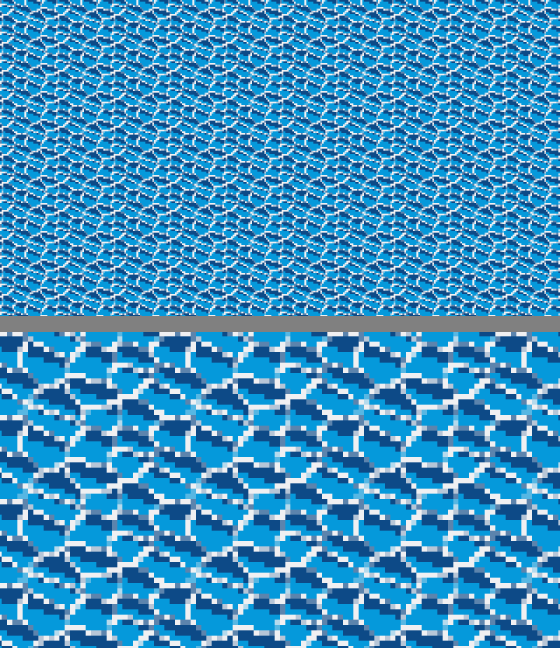
Top: the whole. Bottom: its middle third, enlarged.
Write a WebGL 1 fragment shader that draws this pattern.

```glsl
precision highp float;
// Pixel-art mosaic of irregular two-tone blue stones with worn white seams, tiled 10 across.
uniform vec2 u_resolution;

const vec2 TILE = vec2(32.0, 16.0);   // texels in one repeat
const vec2 STONES = vec2(4.0, 3.0);   // stones in one repeat
const float SHEAR = 0.75;             // rows dropped per column, three per repeat

float hash(vec2 p) {
  return fract(sin(dot(p, vec2(127.1, 311.7))) * 43758.5453);
}

// Centre, in texels, of a jittered stone on the slanted lattice
vec2 stoneCentre(vec2 id) {
  vec2 wrapped = mod(id, STONES);
  vec2 jitter = vec2(hash(wrapped + 3.7), hash(wrapped + 19.3)) - 0.5;
  vec2 c = id + 0.5 + 0.85 * jitter;
  return vec2(c.x, c.y - SHEAR * c.x) * TILE / STONES;
}

// Centre of the stone that owns a texel
vec2 nearestStone(vec2 texel) {
  vec2 p = texel + 0.5;
  vec2 lattice = p * STONES / TILE;
  lattice.y += SHEAR * lattice.x;
  vec2 best = vec2(0.0);
  float bestDist = 1000.0;
  for (int j = -2; j <= 2; j++) {
    for (int i = -1; i <= 1; i++) {
      vec2 centre = stoneCentre(floor(lattice) + vec2(float(i), float(j)));
      vec2 rel = p - centre;
      float d = length(vec2(rel.x, 1.4 * (rel.y + 0.12 * rel.x)));
      if (d < bestDist) {
        bestDist = d;
        best = centre;
      }
    }
  }
  return best;
}

vec3 texelColor(vec2 texel) {
  vec2 t = mod(texel, TILE);
  vec2 centre = nearestStone(t);

  // Shaded upper half, sloping down to the right
  vec2 rel = t + 0.5 - centre;
  vec3 color = rel.y + 0.35 * rel.x > -0.1 ? vec3(0.05, 0.29, 0.53) : vec3(0.02, 0.60, 0.86);

  // One-texel seams along the top and right, faded where worn
  float above = distance(centre, nearestStone(t + vec2(0.0, 1.0)));
  float right = distance(centre, nearestStone(t + vec2(1.0, 0.0)));
  float wear = hash(t + 7.1);
  if (max(above, right) > 0.05) {
    float cover = wear > 0.45 ? 1.0 : (wear > 0.22 ? 0.75 : 0.35);
    color = mix(color, vec3(0.94, 0.94, 0.95), cover);
  }
  return color;
}

void main() {
  // Average 3 x 3 samples so texel edges stay smooth at any size
  vec3 sum = vec3(0.0);
  for (int j = -1; j <= 1; j++) {
    for (int i = -1; i <= 1; i++) {
      vec2 pixel = gl_FragCoord.xy + vec2(float(i), float(j)) / 3.0;
      vec2 fromTop = pixel - vec2(0.0, u_resolution.y);
      sum += texelColor(floor(fromTop / u_resolution.x * 10.0 * TILE.x));
    }
  }
  gl_FragColor = vec4(sum / 9.0, 1.0);
}
```
